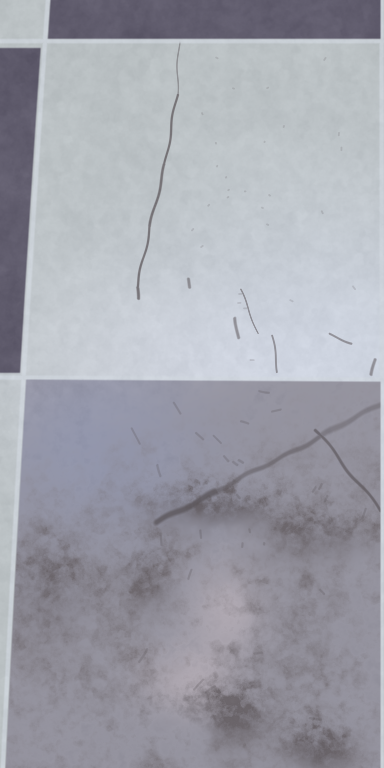
Reproduce this texture procedurally as a WebGL 1 fragment shader.

```glsl
precision highp float;
// Worn checkered floor tiles with pale grout, a long crack, scuffs and brown stains.
uniform vec2 u_resolution;

#define TOP_SEAM 0.104
#define MID_SEAM 0.986
#define RIGHT_SEAM 0.991
#define GROUT_HALF_WIDTH 0.006
#define DARK_TILE vec3(0.375, 0.36, 0.425)
#define PALE_TILE vec3(0.73, 0.755, 0.765)
#define GREY_TILE vec3(0.595, 0.59, 0.635)
#define GROUT vec3(0.81, 0.835, 0.865)
#define STAIN vec3(0.37, 0.345, 0.36)
#define GRAIN 0.045

float hash(vec2 p) {
  p = fract(p * vec2(0.1731, 0.2419));
  p += dot(p, p.yx + 19.37);
  return fract((p.x + p.y) * p.x * 43.7);
}

// Smooth cellular noise: random cell values blended by distance.
float cellular(vec2 p) {
  vec2 cell = floor(p), f = p - cell;
  float sum = 0.0, total = 0.0;
  for (int j = -1; j <= 1; j++) {
    for (int i = -1; i <= 1; i++) {
      vec2 o = vec2(float(i), float(j)), id = cell + o + 57.0;
      vec2 d = o + vec2(hash(id), hash(id + 31.7)) - f;
      float w = exp(-7.0 * dot(d, d));
      sum += w * hash(id + 73.1);
      total += w;
    }
  }
  return sum / total;
}

float mottling(vec2 p) {
  float sum = 0.0, amp = 0.5;
  for (int i = 0; i < 4; i++) {
    sum += amp * (cellular(p) - 0.5);
    p = mat2(1.6, 1.2, -1.2, 1.6) * p + 7.3;
    amp *= 0.62;
  }
  return sum;
}

float above(float edge, float v) {
  float aa = 1.2 / u_resolution.x;
  return smoothstep(edge - aa, edge + aa, v);
}

float stroke(vec2 p, vec2 a, vec2 b, float halfWidth) {
  vec2 d = b - a;
  float t = clamp(dot(p - a, d) / dot(d, d), 0.0, 1.0);
  return 1.0 - smoothstep(halfWidth * 0.3, halfWidth * 1.6, length(p - a - d * t));
}

float blob(vec2 p, vec2 centre, vec2 radius) {
  vec2 d = (p - centre) / radius;
  return exp(-dot(d, d));
}

void main() {
  // x runs 0..1 to the right, y runs 0..2 downwards.
  vec2 uv = gl_FragCoord.xy / u_resolution;
  vec2 p = vec2(uv.x, 2.0 - 2.0 * uv.y);
  float left = 0.1276 - 0.0695 * p.y + 0.0054 * p.y * p.y;
  float mid = MID_SEAM + 0.006 * (p.x - 0.5);
  float coarse = mottling(p * 8.0);
  float fine = mottling(p * 38.0 + 11.0);

  // Pale tile, cooler and brighter towards its lower right corner
  vec3 color = PALE_TILE + vec3(0.07, 0.07, 0.105) * blob(p, vec2(0.9, 0.97), vec2(0.6, 0.45));
  color += vec3(0.035, 0.03, 0.04) * blob(p, vec2(0.35, 0.95), vec2(0.4, 0.25));
  color += 0.03 * coarse;

  // Crack and scuffs on the pale tile
  vec2 q = p + 0.003 * vec2(sin(p.y * 47.0), sin(p.x * 61.0));
  float crack = 0.6 * stroke(q, vec2(0.466, 0.109), vec2(0.461, 0.247), 0.002);
  crack = max(crack, stroke(q, vec2(0.461, 0.247), vec2(0.430, 0.430), 0.003));
  crack = max(crack, stroke(q, vec2(0.430, 0.430), vec2(0.391, 0.586), 0.0036));
  crack = max(crack, stroke(q, vec2(0.391, 0.586), vec2(0.357, 0.750), 0.003));
  crack = max(crack, stroke(q, vec2(0.357, 0.750), vec2(0.358, 0.777), 0.004));
  float scuff = stroke(q, vec2(0.625, 0.755), vec2(0.672, 0.867), 0.002);
  scuff = max(scuff, stroke(q, vec2(0.614, 0.828), vec2(0.620, 0.880), 0.004));
  scuff = max(scuff, stroke(q, vec2(0.492, 0.724), vec2(0.492, 0.745), 0.004));
  scuff = max(scuff, stroke(q, vec2(0.859, 0.872), vec2(0.912, 0.893), 0.003));
  scuff = max(scuff, stroke(q, vec2(0.708, 0.872), vec2(0.724, 0.969), 0.0025));
  scuff = max(scuff, stroke(q, vec2(0.977, 0.937), vec2(0.969, 0.977), 0.004));

  // Scattered specks above, short hairs below
  float hairs = 0.0;
  for (int i = 0; i < 28; i++) {
    float n = float(i) + 3.0;
    vec2 r = vec2(hash(vec2(n, 5.0)), hash(vec2(n, 17.0)));
    vec2 speck = vec2(0.5 + 0.47 * r.x, 0.15 + 0.8 * r.y);
    scuff = max(scuff, 0.35 * stroke(p, speck, speck + 0.012 * (r.yx - 0.3), 0.0025));
    vec2 hair = vec2(0.36 + 0.6 * r.y, 1.02 + 0.95 * r.x);
    hairs = max(hairs, stroke(q, hair, hair + 0.06 * vec2(r.x - 0.4, r.y - 0.6), 0.003));
  }
  color = mix(color, STAIN, max(0.75 * crack, 0.55 * scuff));

  // Grey tile: blue sheen, beige wear, brown clouds
  vec2 s = p + 0.05 * vec2(coarse, fine);
  vec3 grey = GREY_TILE + vec3(-0.01, 0.01, 0.05) * blob(p, vec2(0.25, 1.16), vec2(0.3, 0.24));
  grey += vec3(0.10, 0.08, 0.07) * (blob(s, vec2(0.585, 1.59), vec2(0.1, 0.12)) + blob(s, vec2(0.49, 1.77), vec2(0.12, 0.09)));
  float dirt = 0.7 * blob(s, vec2(0.55, 1.32), vec2(0.16, 0.05)) + 0.4 * blob(s, vec2(0.82, 1.39), vec2(0.16, 0.06));
  dirt += 0.4 * blob(s, vec2(0.11, 1.53), vec2(0.13, 0.13)) + 0.4 * blob(s, vec2(0.39, 1.5), vec2(0.06, 0.08));
  dirt += 0.65 * blob(s, vec2(0.61, 1.86), vec2(0.08, 0.07)) + 0.75 * blob(s, vec2(0.83, 1.95), vec2(0.08, 0.06));
  float worn = smoothstep(1.0, 1.55, p.y + 0.25 * p.x);
  dirt += worn * (0.12 + 0.65 * coarse + 0.4 * fine);
  grey = mix(grey, STAIN, clamp(dirt * (1.0 + fine), 0.0, 0.85)) + 0.05 * coarse;
  float streak = 0.65 * stroke(q, vec2(0.411, 1.359), vec2(0.56, 1.281), 0.008);
  streak = max(streak, 0.45 * stroke(q, vec2(0.56, 1.281), vec2(0.833, 1.138), 0.006));
  streak = max(streak, 0.35 * stroke(q, vec2(0.833, 1.138), vec2(1.0, 1.047), 0.007));
  streak = max(streak, 0.6 * stroke(q, vec2(0.823, 1.12), vec2(0.99, 1.328), 0.004));
  grey = mix(grey, STAIN * 0.9, max(streak, 0.25 * hairs));

  // Tile layout
  float inside = above(left + 0.004, p.x) * (1.0 - above(RIGHT_SEAM, p.x));
  float topDark = inside * (1.0 - above(TOP_SEAM - 0.003, p.y));
  float leftDark = (1.0 - above(left - 0.013, p.x)) * above(0.125, p.y) * (1.0 - above(0.971, p.y));
  float lower = inside * above(mid + 0.005, p.y);
  float seam = min(abs(p.x - left + 0.003), abs(p.x - RIGHT_SEAM - 0.003));
  seam = min(seam, min(abs(p.y - TOP_SEAM - 0.003), abs(p.y - mid)));
  float grout = 1.0 - smoothstep(GROUT_HALF_WIDTH * 0.4, GROUT_HALF_WIDTH * 1.5, seam);
  color = mix(color, GROUT, 0.75 * grout);
  color = mix(color, DARK_TILE + 0.06 * coarse, max(topDark, leftDark));
  color = mix(color, grey, lower);
  gl_FragColor = vec4(color + GRAIN * fine, 1.0);
}
```
